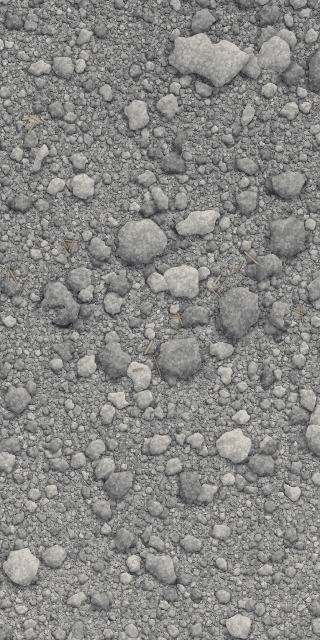
A WebGL 2 fragment shader for this texture:

```glsl
#version 300 es
precision highp float;

uniform vec2 u_resolution;
out vec4 fragColor;

#define LIGHT vec2(0.35, 0.94)
#define LAYERS 5
#define FINEST_CELLS 82.0
#define LAYER_RATIO 0.55
#define STONE_TONE 0.615
#define TONE_SPREAD 0.23
#define BEVEL_CONTRAST 0.17
#define SHADOW_DEPTH 0.50
#define GRIT_CELLS 125.0
#define STRAWS 24

const float TAU = 6.2831853;

vec3 hash3(vec2 p) {
    vec3 q = fract(vec3(p.xyx) * vec3(0.1031, 0.1030, 0.0973));
    q += dot(q, q.yxz + 33.33);
    return fract((q.xxy + q.yzz) * q.zyx);
}

// Slow undulation from warped sines
float sway(vec2 p) {
    vec2 w = p + 0.35 * sin(p.yx * 1.7 + vec2(1.0, 4.0));
    return 0.5 * sin(w.x * 1.3 + w.y * 0.8) + 0.5 * sin(w.y * 2.1 - w.x * 1.6 + 2.0);
}

// Cellular grit: random tone of the nearest grain, darker between grains
float grit(vec2 p) {
    vec2 cell = floor(p);
    float nearest = 9.0, tone = 0.0;
    for (int k = 0; k < 9; k++) {
        vec2 id = cell + vec2(k % 3 - 1, k / 3 - 1);
        vec3 h = hash3(id + 71.0);
        float d = length(p - id - h.xy);
        if (d < nearest) { nearest = d; tone = h.z; }
    }
    return tone - 0.6 * nearest - 0.2;
}

// Rounded polygon: xy is the outward facet normal, z is 1 on the outline
vec3 rock(vec2 q, float size, vec3 h) {
    float total = 1e-6, turn = h.x * TAU;
    float squash = mix(0.5, 1.0, h.y);
    vec2 normal = vec2(0.0);
    for (int i = 0; i < 7; i++) {
        float rnd = fract(h.z * (float(i) * 7.3 + 3.1));
        float a = TAU * (float(i) + 0.5 * rnd) / 7.0;
        float reach = size * length(vec2(cos(a), squash * sin(a))) * (0.8 + 0.35 * rnd);
        vec2 dir = vec2(cos(a + turn), sin(a + turn));
        float w = max(dot(q, dir) / reach, 0.0);
        w *= w; w *= w; w *= w;
        total += w;
        normal += dir * w;
    }
    return vec3(normal / total, pow(total, 0.125));
}

// Scatters one size of stones over the tone below, with contact shadows
float scatter(vec2 p, float cells, float cover, float grain, float tone) {
    vec2 g = p * cells, cell = floor(g);
    g += 0.035 * sin(g.yx * 11.0 + 3.0 * sin(g * 5.0));
    vec3 best = vec3(0.0, 0.0, 9.0), look = vec3(0.0);
    float size = 1.0, shadow = 0.0;
    for (int k = 0; k < 9; k++) {
        vec2 id = cell + vec2(k % 3 - 1, k / 3 - 1);
        vec3 place = hash3(id + cells * 3.0), shape = hash3(id + cells * 5.0 + 19.0);
        vec3 kind = hash3(id + cells * 7.0 + 43.0);
        if (kind.x > cover) continue;
        float s = mix(0.25, 0.58, place.z * place.z);
        vec3 r = rock(g - id - 0.2 - 0.6 * place.xy, s, shape);
        float side = 0.5 - 0.5 * dot(r.xy, LIGHT);
        shadow = max(shadow, (1.0 - smoothstep(0.95, 1.5, r.z)) * mix(0.25, 1.0, side));
        if (r.z < best.z) { best = r; look = kind; size = s; }
    }
    float soft = 0.8 * cells / (u_resolution.x * size);
    float body = 1.0 - smoothstep(1.0 - soft, 1.0 + soft, best.z);
    float bevel = smoothstep(0.25, 1.05, best.z);
    float stone = STONE_TONE + TONE_SPREAD * (look.y - 0.5)
        + BEVEL_CONTRAST * bevel * dot(best.xy, LIGHT) - 0.05 * bevel
        + 0.14 * grain + 0.035 * sway(g * 6.0 + look.z * 40.0);
    return mix(tone * (1.0 - SHADOW_DEPTH * shadow), stone, body);
}

// Dark to pale dusty grey
vec3 soilColour(float t) {
    vec3 dark = vec3(0.25, 0.25, 0.27), mid = vec3(0.59, 0.59, 0.58), pale = vec3(0.78, 0.76, 0.73);
    vec3 low = mix(dark, mid, clamp((t - 0.25) / 0.34, -0.3, 1.0));
    return mix(low, pale, clamp((t - 0.59) / 0.19, 0.0, 1.25));
}

void main() {
    vec2 p = gl_FragCoord.xy / u_resolution.x;
    float grain = grit(p * GRIT_CELLS);
    float patches = sway(p * 5.0);

    // Ground, then stones from fine to coarse
    float tone = 0.56 + 0.22 * grain;
    float cells = FINEST_CELLS, cover = 0.9;
    for (int i = 0; i < LAYERS; i++) {
        tone = scatter(p, cells, cover + 0.1 * patches, grain, tone);
        cells *= LAYER_RATIO;
        cover *= 0.77;
    }
    float height = gl_FragCoord.y / u_resolution.y;
    tone += 0.06 * (0.5 - height) + 0.02 * patches;
    vec3 colour = soilColour(tone);

    // Dry straw in loose clusters
    for (int i = 0; i < STRAWS; i++) {
        vec3 h = hash3(vec2(i, 17)), c = hash3(vec2(i / 3, 91));
        vec2 q = p - vec2(c.x, mix(0.75, 1.85, c.y)) - 0.09 * (h.xy - 0.5);
        vec2 along = vec2(cos(h.z * TAU), sin(h.z * TAU));
        float reach = mix(0.008, 0.03, h.x), width = mix(0.0012, 0.0032, h.y);
        float d = length(q - along * clamp(dot(q, along), -reach, reach)) - width;
        float aa = 0.7 / u_resolution.x;
        colour *= 1.0 - 0.25 * (1.0 - smoothstep(0.0, 0.006, d));
        colour = mix(colour, vec3(0.76, 0.65, 0.50) + 0.15 * (h.y - 0.5), 0.85 * (1.0 - smoothstep(-aa, aa, d)));
    }
    fragColor = vec4(colour, 1.0);
}
```
